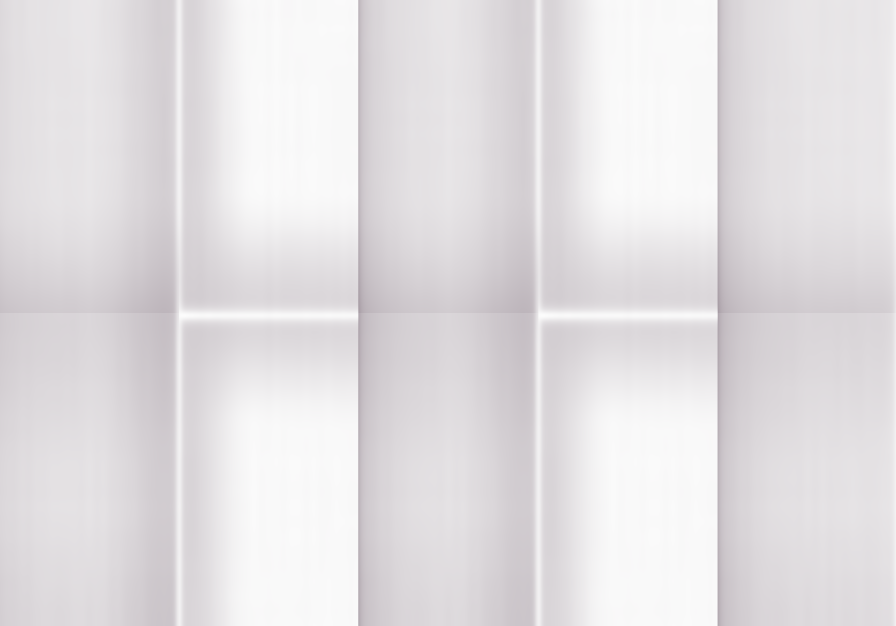
Write a Shadertoy shader that draws this background.

```glsl
// Pale lilac-grey panels in satin metal: grey and white strips alternate across,
// split by thin bright ridges, hard edges and one seam at mid height.
// Each strip is a sum of soft shading ramps; value noise adds faint brushing.

float hash(vec2 p) {
    vec3 q = fract(p.xyx * vec3(0.1031, 0.1030, 0.0973));
    q += dot(q, q.yzx + 33.33);
    return fract((q.x + q.y) * q.z);
}

float noise(vec2 p) {
    vec2 i = floor(p), f = smoothstep(0.0, 1.0, fract(p));
    vec2 e = vec2(1.0, 0.0);
    return mix(mix(hash(i), hash(i + e), f.x),
               mix(hash(i + e.yx), hash(i + e.xx), f.x), f.y);
}

float glow(float offset, float width) {
    return exp(-offset * offset / (width * width));
}

// Grey strip: p runs 0..1 across, h is the height above the seam.
float greyTone(float p, float h, float upper, float column) {
    float leftShade = column < 0.0 ? 0.045 : 0.11;
    float rightShade = column > 0.0 ? 0.0 : 0.085;
    float tone = 0.91 - leftShade * exp(-p * 6.0)
               - rightShade * smoothstep(0.5, 0.98, p);
    if (column > -0.5) tone -= 0.07 * exp(-p * 70.0);    // dark hard edge
    float above = 0.09 * pow(clamp(1.0 - h / 0.19, 0.0, 1.0), 1.4);
    float below = 0.012 + 0.042 * (1.0 - smoothstep(0.0, 0.28, -h))
                + 0.025 * smoothstep(0.3, 0.5, -h);
    return tone - mix(below, above, upper);
}

// White strip: shaded on its left side and on both sides of the seam.
float whiteTone(float p, float h) {
    float side = 0.82 * (1.0 - smoothstep(0.0, 0.42, p));
    float reach = h > 0.0 ? 0.2 : 0.19;
    float fold = 0.7 * (1.0 - smoothstep(0.01, reach, abs(h)));
    return 0.976 - 0.17 * (1.0 - (1.0 - side) * (1.0 - fold));
}

void mainImage(out vec4 fragColor, in vec2 fragCoord) {
    vec2 uv = fragCoord / iResolution.xy;
    float period = 0.401;
    float x = (uv.x - 0.4004) / period;
    float t = fract(x);                                  // position in a repeat
    float h = uv.y - 0.5;
    float pixel = 1.0 / (iResolution.x * period);

    // Smooth masks for the white strip and the upper row
    float white = clamp((t - 0.5) / pixel + 0.5, 0.0, 1.0)
                * clamp((1.0 - t) / pixel, 0.0, 1.0);
    float upper = clamp(h * iResolution.y + 0.5, 0.0, 1.0);

    float greyPos = t > 0.75 ? 0.0 : min(t * 2.0, 1.0);
    float grey = greyTone(greyPos, h, upper, floor(x + 0.25));
    float tone = mix(grey, whiteTone(max(t * 2.0 - 1.0, 0.0), h), white);

    // Bright fold along the seam, then the upright ridge
    float fold = 0.55 * glow(h + 0.004, 0.014) + 0.4 * glow(h + 0.004, 0.007);
    tone = mix(tone, 0.98, fold * white);
    float ridge = (t - 0.5) * period;
    float strength = 0.75 - 0.25 * glow(h - 0.06, 0.07);
    tone = mix(tone, 0.96, strength * glow(ridge, 0.0042));
    tone += 0.02 * glow(ridge, 0.012);

    // Faint upright brushing with weaker cross bands
    float brushing = noise(vec2(t * 48.0, uv.y * 5.0)) - 0.5;
    float bands = noise(vec2(t * 6.0, uv.y * 42.0) + 17.0) - 0.5;
    tone += 0.009 * brushing + 0.004 * bands;

    // Shadows lean lilac, lights stay neutral
    float shadow = max(0.98 - tone, 0.0);
    fragColor = vec4(tone, tone - 0.13 * shadow, tone - 0.03 * shadow, 1.0);
}
```
